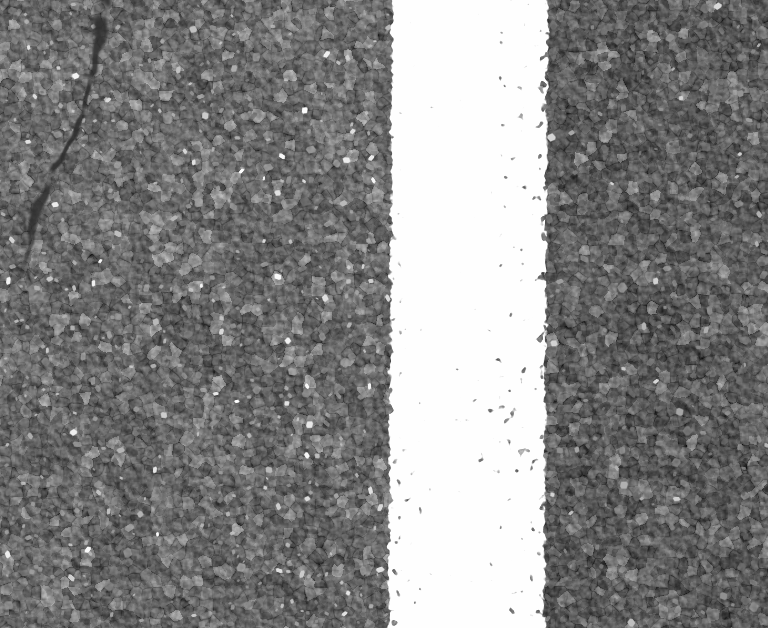
Give the GLSL for this texture, as a Shadertoy shader.

```glsl
// Weathered grey asphalt with scattered pale stones, a crack and a worn white road stripe.

float hash(vec2 cell, float seed) {
    vec3 q = fract(vec3(cell.xyx + seed * 7.31) * vec3(0.1031, 0.1030, 0.0973));
    q += dot(q, q.yzx + 33.33);
    return fract((q.x + q.y) * q.z);
}

vec2 hash2(vec2 cell, float seed) {
    return vec2(hash(cell, seed), hash(cell, seed + 5.7));
}

float gradientDot(vec2 cell, vec2 offset) {
    float angle = 6.2832 * hash(cell, 1.0);
    return dot(vec2(cos(angle), sin(angle)), offset);
}

// Gradient noise, roughly -0.7 to 0.7
float gradientNoise(vec2 p) {
    vec2 i = floor(p), f = fract(p);
    vec2 u = f * f * f * (f * (f * 6.0 - 15.0) + 10.0);
    vec2 e = vec2(1.0, 0.0);
    float low = mix(gradientDot(i, f), gradientDot(i + e, f - e), u.x);
    float high = mix(gradientDot(i + e.yx, f - e.yx), gradientDot(i + 1.0, f - 1.0), u.x);
    return mix(low, high, u.y);
}

// Packed gravel: x = gap between stones, y = random value of the stone
vec2 gravel(vec2 p, float seed) {
    vec2 base = floor(p);
    float nearest = 9.0, second = 9.0, id = 0.0;
    for (int y = -1; y <= 1; y++)
    for (int x = -1; x <= 1; x++) {
        vec2 cell = base + vec2(x, y);
        float d = length(cell + 0.1 + 0.8 * hash2(cell, seed) - p);
        if (d < nearest) {
            second = nearest;
            nearest = d;
            id = hash(cell, seed + 3.0);
        } else second = min(second, d);
    }
    return vec2(second - nearest, id);
}

// Loose angular chips: x = coverage, y = random value of the chip
vec2 chips(vec2 p, float density, float size, float soft, float seed) {
    vec2 base = floor(p), result = vec2(0.0);
    for (int y = -1; y <= 1; y++)
    for (int x = -1; x <= 1; x++) {
        vec2 cell = base + vec2(x, y);
        if (hash(cell, seed) > density) continue;
        vec2 q = p - cell - 0.15 - 0.7 * hash2(cell, seed + 1.0);
        float turn = 6.2832 * hash(cell, seed + 2.0);
        q = mat2(cos(turn), -sin(turn), sin(turn), cos(turn)) * q;
        q.y *= 1.0 + 0.9 * hash(cell, seed + 4.0);
        float radius = size * mix(0.5, 1.0, hash(cell, seed + 6.0));
        float d = max(length(q), 1.15 * max(abs(q.x + 0.3 * q.y), abs(q.y))) - radius;
        float cover = 1.0 - smoothstep(-soft, soft, d);
        if (cover > result.x) result = vec2(cover, hash(cell, seed + 8.0));
    }
    return result;
}

float segmentDistance(vec2 p, vec2 a, vec2 b) {
    vec2 ab = b - a;
    return length(p - a - ab * clamp(dot(p - a, ab) / dot(ab, ab), 0.0, 1.0));
}

float crackDistance(vec2 p) {
    vec2 path[8] = vec2[8](vec2(0.17, 1.02), vec2(0.16, 0.95), vec2(0.147, 0.87), vec2(0.132, 0.81),
        vec2(0.09, 0.74), vec2(0.06, 0.67), vec2(0.045, 0.6), vec2(0.0, 0.47));
    float d = 9.0;
    for (int i = 0; i < 7; i++) d = min(d, segmentDistance(p, path[i], path[i + 1]));
    return d;
}

float blob(vec2 p, vec2 centre, vec2 radius) {
    vec2 q = (p - centre) / radius;
    return exp(-dot(q, q));
}

float asphalt(vec2 p, float pixel) {
    vec2 warped = p + 0.005 * vec2(gradientNoise(p * 55.0), gradientNoise(p * 55.0 + 40.0));
    vec2 coarse = gravel(warped * 62.0, 2.0), fine = gravel(warped * 120.0, 9.0);
    float side = smoothstep(0.6, 0.9, p.x);
    float tone = mix(0.405, 0.355, side) + 0.03 * gradientNoise(p * 7.0) + 0.02 * (p.y - 0.5);
    // Stone tones, gaps and slanting light
    tone += 0.13 * (coarse.y - 0.45) + 0.10 * (fine.y - 0.5) + 0.13 * pow(coarse.y, 7.0);
    tone -= 0.10 * (1.0 - smoothstep(0.0, 0.22, coarse.x)) * smoothstep(-0.3, 0.3, gradientNoise(p * 40.0));
    tone += 0.14 * (gradientNoise(p * 85.0) - gradientNoise(p * 85.0 + vec2(0.3, 0.4)));
    tone += 0.10 * gradientNoise(p * 190.0);
    // Pale chips with shadows, then sparkling specks
    float glint = mix(1.0, 0.72, side);
    float shade = chips((p + vec2(0.003, 0.004)) * 36.0, 0.42, 0.3, 0.12, 14.0).x;
    vec2 pale = chips(p * 36.0, 0.42, 0.3, 36.0 * pixel, 14.0);
    vec2 small = chips(p * 64.0, 0.28, 0.29, 64.0 * pixel, 31.0);
    vec2 speck = chips(p * 30.0, 0.17 * glint, 0.21, 30.0 * pixel, 52.0);
    tone -= 0.08 * shade;
    tone = mix(tone, mix(0.42, 0.66, pale.y * pale.y) * mix(1.0, 0.9, side) + 0.1 * gradientNoise(p * 130.0), 0.85 * pale.x);
    tone = mix(tone, mix(0.45, 0.85, small.y * small.y) * glint, 0.8 * small.x);
    tone = mix(tone, mix(0.65, 1.0, speck.y) * mix(1.0, 0.85, side), speck.x);
    // Crack and dark hollows along it
    vec2 bent = p + 0.012 * vec2(gradientNoise(p * 24.0), gradientNoise(p * 24.0 + 9.0));
    float width = 0.0035 + 0.009 * blob(p, vec2(0.16, 0.96), vec2(0.04)) + 0.005 * blob(p, vec2(0.06, 0.67), vec2(0.04));
    float crack = 1.0 - smoothstep(width * 0.4, width + 0.003, crackDistance(bent));
    float fade = smoothstep(0.45, 0.7, p.y) * smoothstep(-0.45, 0.1, gradientNoise(p * 30.0));
    return mix(tone, 0.17, 0.85 * crack * fade);
}

// Paint coverage: ragged borders and flaked holes
float paint(vec2 p, float pixel) {
    float left = mix(0.619, 0.624, p.y), right = mix(0.866, 0.872, p.y);
    float ragged = 0.006 * gradientNoise(p * 65.0) + 0.004 * gradientNoise(p * 140.0);
    float inside = min(p.x - left, right - p.x) + ragged;
    float wear = exp(-max(p.x - left, 0.0) / 0.026) * mix(1.1, 0.7, p.y) + 0.65 * exp(-max(right - p.x, 0.0) / 0.018);
    wear += 0.3 * smoothstep(0.72, 0.82, p.x) + 0.5 * blob(p, vec2(0.80, 0.31), vec2(0.05, 0.09));
    wear += 0.4 * blob(p, vec2(0.82, 0.73), vec2(0.016, 0.03)) + 0.15 * blob(p, vec2(0.72, 0.42), vec2(0.05, 0.18));
    float flakes = gradientNoise(p * 62.0 + 13.0) + 0.35 * gradientNoise(p * 125.0);
    float limit = 0.63 - 0.38 * min(wear, 1.2);
    float hole = smoothstep(limit - 0.04, limit + 0.12, flakes);
    return smoothstep(-pixel, pixel, inside) * (1.0 - 0.85 * hole);
}

void mainImage(out vec4 fragColor, in vec2 fragCoord) {
    vec2 p = fragCoord / iResolution.y;
    float pixel = 1.0 / iResolution.y;
    float tone = mix(asphalt(p, pixel), 0.995, paint(p, pixel));
    fragColor = vec4(vec3(clamp(tone, 0.0, 1.0)), 1.0);
}
```
